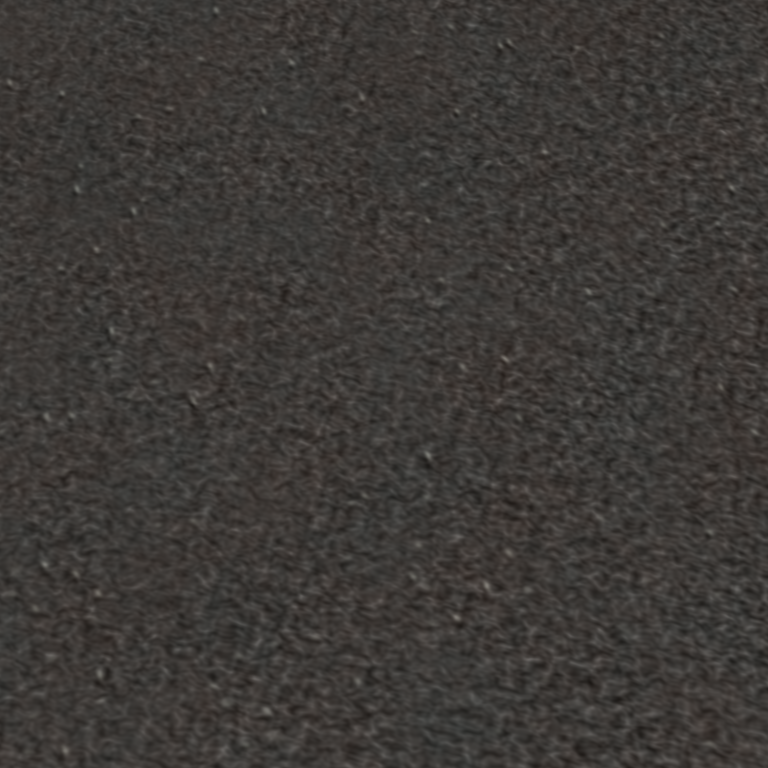
Write a WebGL 2 fragment shader that draws this texture.

```glsl
#version 300 es
precision highp float;

uniform vec2 u_resolution;
out vec4 outColor;

const vec3 ASPHALT = vec3(0.241, 0.224, 0.212);
const vec3 COOL_SHIFT = vec3(-0.012, 0.004, 0.008);
const vec3 SPECK_LIGHT = vec3(0.30, 0.31, 0.29);

// Integer hash of a lattice cell, giving two values in 0..1
vec2 hash2(vec2 cell, float seed) {
    uvec2 v = uvec2(ivec2(cell) + ivec2(4096 + int(seed) * 131, 4096 + int(seed) * 57));
    v = v * 1664525u + 1013904223u;
    v.x += v.y * 1664525u;
    v.y += v.x * 1664525u;
    v ^= v >> 16u;
    v.x += v.y * 1664525u;
    v.y += v.x * 1664525u;
    v ^= v >> 16u;
    return vec2(v & 0xffffu) / 65535.0;
}

float cornerSlope(vec2 cell, vec2 offset, float seed) {
    float angle = 6.28318 * hash2(cell, seed).x;
    return dot(vec2(cos(angle), sin(angle)), offset);
}

float gradientNoise(vec2 p, float seed) {
    vec2 i = floor(p);
    vec2 f = p - i;
    vec2 u = f * f * f * (f * (f * 6.0 - 15.0) + 10.0);
    vec2 e = vec2(1.0, 0.0);
    float low = mix(cornerSlope(i, f, seed), cornerSlope(i + e, f - e, seed), u.x);
    float high = mix(cornerSlope(i + e.yx, f - e.yx, seed), cornerSlope(i + 1.0, f - 1.0, seed), u.x);
    return mix(low, high, u.y);
}

vec2 rotate(vec2 p, float angle) {
    float c = cos(angle), s = sin(angle);
    return vec2(c * p.x - s * p.y, s * p.x + c * p.y);
}

// Ground receding toward the top, so grains shrink with height
vec2 groundPlane(vec2 uv, float nearScale, float farScale) {
    float growth = farScale - nearScale;
    float depth = nearScale * uv.y + 0.5 * growth * uv.y * uv.y;
    return vec2((uv.x - 0.5) * (nearScale + growth * uv.y), depth);
}

// Soft flattened grains in several sizes
float grainField(vec2 p) {
    vec2 warp = 0.004 * vec2(gradientNoise(p * 45.0, 1.0), gradientNoise(p * 45.0, 2.0));
    vec2 q = p + warp;
    float coarse = gradientNoise(q * vec2(30.0, 44.0), 3.0);
    float medium = gradientNoise(q * vec2(62.0, 100.0), 4.0);
    float fine = gradientNoise(q * vec2(105.0, 165.0), 5.0);
    return 0.28 * coarse + 0.66 * medium + 0.52 * fine;
}

// Scattered bright chips, each with a dark lower edge: x = light, y = shadow
vec2 chips(vec2 p, float density, float chance, float radius, float seed) {
    vec2 grid = p * density;
    vec2 cell = floor(grid);
    vec2 result = vec2(0.0);
    for (int y = -1; y <= 1; y++) {
        for (int x = -1; x <= 1; x++) {
            vec2 id = cell + vec2(x, y);
            vec2 traits = hash2(id, seed + 1.0);
            float present = step(traits.x, chance);
            vec2 d = (grid - id - hash2(id, seed)) / (density * radius);
            d = rotate(d, (traits.y - 0.5) * 1.6) * vec2(0.75, 1.2);
            vec2 shade = d - vec2(0.7, -1.6);
            float strength = present * mix(0.35, 1.0, traits.y * traits.y);
            result += strength * vec2(exp(-dot(d, d)), exp(-0.8 * dot(shade, shade)));
        }
    }
    return result;
}

void main() {
    vec2 uv = gl_FragCoord.xy / u_resolution;
    vec2 ground = rotate(groundPlane(uv, 0.88, 1.22), 0.24);

    // Broad patches vary contrast, tone and hue
    float patchTone = gradientNoise(ground * 4.0, 11.0);
    float patchHue = gradientNoise(ground * 7.0, 12.0);
    float patchRough = gradientNoise(ground * 9.0, 13.0);
    float contrast = 0.152 * (1.0 + 0.5 * patchRough + 0.25 * (uv.x - uv.y));

    // Grains, with brighter tails on the light side
    float grain = grainField(ground);
    float tail = max(grain - 0.12, 0.0);
    float tone = contrast * (grain + 0.9 * tail * tail) + 0.016 * patchTone;
    tone += 0.010 * (0.5 - uv.y);

    // Hue drifts between warm brown and cool grey
    float hue = 0.25 + 1.1 * patchHue + 0.9 * gradientNoise(ground * 38.0, 14.0);
    vec3 color = ASPHALT + tone + COOL_SHIFT * hue;

    // Small sharp chips and larger faint ones
    vec2 small = chips(ground, 32.0, 0.11, 0.0045, 21.0);
    vec2 large = chips(ground, 24.0, 0.16, 0.0075, 31.0);
    color += SPECK_LIGHT * (0.75 * small.x + 0.24 * large.x);
    color -= 0.085 * small.y + 0.045 * large.y;

    outColor = vec4(clamp(color, 0.03, 1.0), 1.0);
}
```
